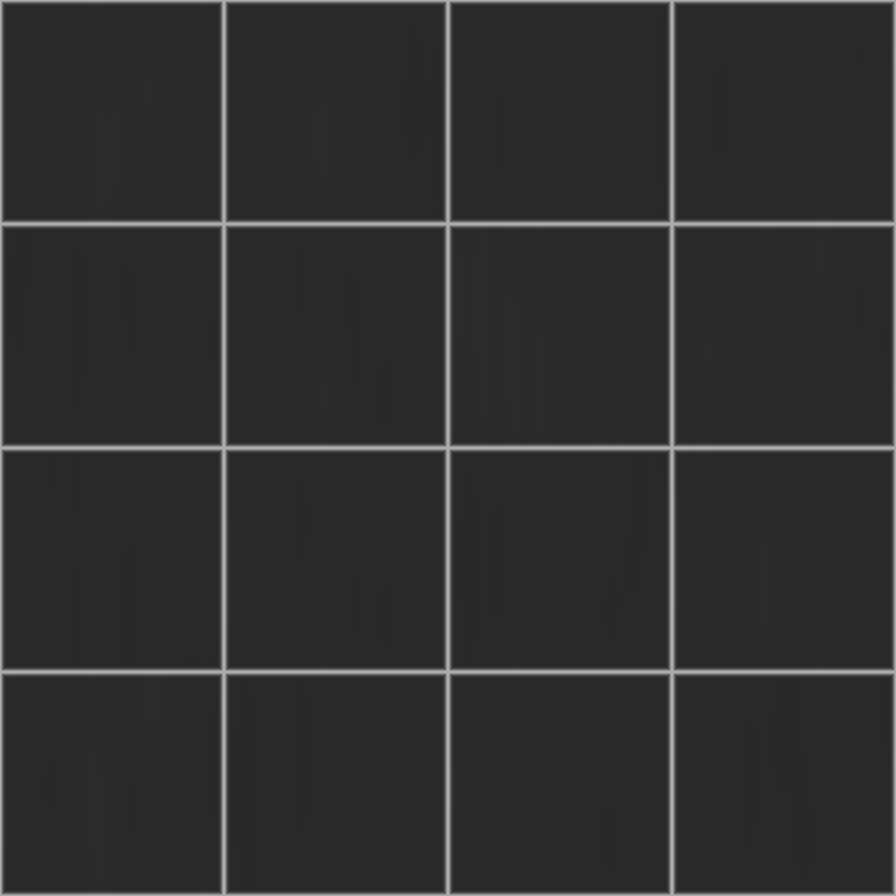
Give the GLSL for this pattern, as a Shadertoy shader.

```glsl
// Dark square wall tiles with thin, soft pale grout and very faint vertical streaks.
// The grout is a Gaussian of the distance to the nearest tile edge; the streaks are
// wrapping gradient noise, so the canvas repeats without a seam.

const float TILES        = 4.0;     // tiles across and down
const float GROUT_WIDTH  = 0.0133;  // Gaussian radius, in tile sides
const float RIM_WIDTH    = 0.045;   // reach of the darker tile rim, in tile sides
const float RIM_DARKEN   = 0.012;
const float STREAK_DEPTH = 0.010;   // streaks shared by every tile
const float DRIFT_DEPTH  = 0.007;   // streaks that differ from tile to tile
const float TONE_SPREAD  = 0.005;   // brightness range between tiles
const vec2  STREAK_CELLS = vec2(8.0, 1.0);    // noise cells per tile
const vec2  DRIFT_CELLS  = vec2(20.0, 4.0);   // noise cells per canvas
const vec3  TILE_COLOR   = vec3(0.162);
const vec3  GROUT_COLOR  = vec3(0.694, 0.696, 0.692);

float hash(vec2 cell, float seed) {
    uvec3 q = uvec3(ivec3(vec3(cell, seed))) * uvec3(1597u, 3812u, 2741u);
    uint h = (q.x ^ (q.y << 7) ^ (q.z << 13)) * 74779u;
    h = (h ^ (h >> 15)) * 40503u;
    h ^= h >> 13;
    return float(h & 65535u) / 65535.0;
}

// Dot product of the lattice gradient with the offset to it
float slope(vec2 cell, vec2 offset, vec2 period, float seed) {
    float angle = 6.2832 * hash(mod(cell, period), seed);
    return dot(vec2(cos(angle), sin(angle)), offset);
}

// Gradient noise that wraps after a whole number of cells
float wrappedNoise(vec2 p, vec2 period, float seed) {
    vec2 i = floor(p), f = p - i;
    vec2 u = f * f * f * (f * (f * 6.0 - 15.0) + 10.0);
    vec2 e = vec2(1.0, 0.0);
    float low  = mix(slope(i, f, period, seed),
                     slope(i + e.xy, f - e.xy, period, seed), u.x);
    float high = mix(slope(i + e.yx, f - e.yx, period, seed),
                     slope(i + e.xx, f - e.xx, period, seed), u.x);
    return mix(low, high, u.y);
}

void mainImage(out vec4 fragColor, in vec2 fragCoord) {
    vec2 uv = fragCoord / iResolution.xy;
    vec2 grid = uv * TILES;
    vec2 tile = floor(grid), local = fract(grid);
    float pixel = TILES / min(iResolution.x, iResolution.y);

    // Distance to the nearest tile edge
    vec2 toEdge = min(local, 1.0 - local);
    float edge = min(toEdge.x, toEdge.y);

    // Tile face: tone, streaks and darker rim
    float shade = TONE_SPREAD * (hash(tile, 3.0) - 0.5);
    shade += STREAK_DEPTH * wrappedNoise(local * STREAK_CELLS, STREAK_CELLS, 7.0);
    shade += DRIFT_DEPTH * wrappedNoise(uv * DRIFT_CELLS, DRIFT_CELLS, 11.0);
    shade -= RIM_DARKEN * (1.0 - smoothstep(0.0, RIM_WIDTH, edge));

    // Soft grout, never thinner than a pixel can show
    float x = edge / max(GROUT_WIDTH, 0.7 * pixel);
    float grout = exp(-x * x);

    fragColor = vec4(mix(TILE_COLOR + shade, GROUT_COLOR, grout), 1.0);
}
```
